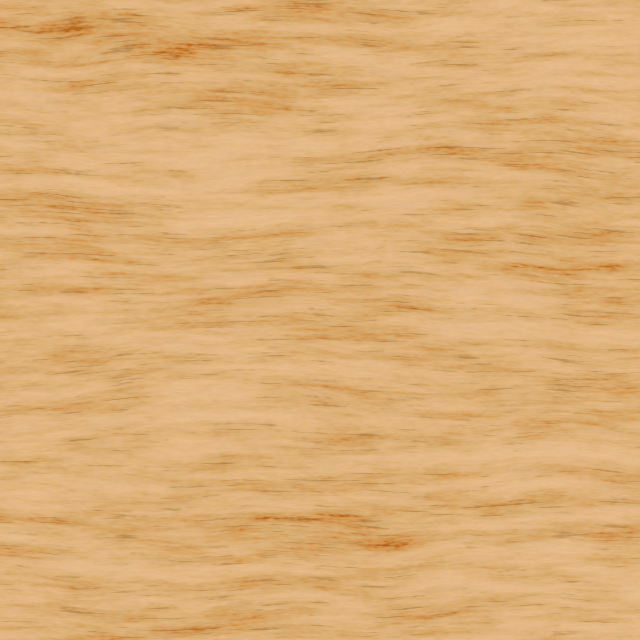
This texture is drawn by a WebGL 2 fragment shader. Its source:

```glsl
#version 300 es
precision highp float;

uniform vec2 u_resolution;
out vec4 outColor;

#define STREAK_SCALE vec2(4.6, 40.0)
#define PATCH_SCALE vec2(1.6, 8.0)
#define FIBRE_SCALE vec2(9.0, 235.0)
#define PORE_SCALE vec2(13.0, 260.0)
#define MOTTLE_SCALE vec2(110.0, 230.0)
#define WAVE_SCALE vec2(2.4, 3.2)
#define WAVE_HEIGHT 0.026
#define STREAK_GAIN 2.2
#define PATCH_GAIN 1.5
#define FIBRE_GAIN 1.2
#define PORE_DEPTH 0.13
#define OCTAVE_STEP vec2(2.6, 2.03)

// Pale wood through to burnt orange, in even steps of tone
const int TONES = 8;
const vec3 WOOD[TONES] = vec3[TONES](
    vec3(0.908, 0.732, 0.542),
    vec3(0.890, 0.713, 0.510),
    vec3(0.866, 0.692, 0.467),
    vec3(0.845, 0.662, 0.422),
    vec3(0.838, 0.630, 0.372),
    vec3(0.820, 0.580, 0.315),
    vec3(0.780, 0.510, 0.230),
    vec3(0.720, 0.410, 0.110));

// Unit gradient for a lattice cell
vec2 cellGradient(vec2 cell) {
    uvec2 q = uvec2(ivec2(cell)) * uvec2(1597u, 3571u);
    uint h = (q.x ^ (q.y << 7)) + q.y;
    h = (h ^ (h >> 15)) * 73244475u;
    h = (h ^ (h >> 13)) * 73244475u;
    h ^= h >> 16;
    float angle = float(h & 65535u) / 65536.0 * 6.28319;
    return vec2(cos(angle), sin(angle));
}

float gradientNoise(vec2 p) {
    vec2 cell = floor(p);
    vec2 f = p - cell;
    vec2 w = f * f * f * (f * (f * 6.0 - 15.0) + 10.0);
    vec2 e = vec2(0.0, 1.0);
    float a = dot(cellGradient(cell), f);
    float b = dot(cellGradient(cell + e.yx), f - e.yx);
    float c = dot(cellGradient(cell + e.xy), f - e.xy);
    float d = dot(cellGradient(cell + e.yy), f - e.yy);
    return mix(mix(a, b, w.x), mix(c, d, w.x), w.y);
}

// Finer octaves are less stretched, which frays the streak edges
float fractalNoise(vec2 p, int octaves, float gain) {
    float sum = 0.0;
    float amplitude = 1.0;
    for (int i = 0; i < octaves; i++) {
        sum += amplitude * gradientNoise(p);
        p = p * OCTAVE_STEP + vec2(17.3, 41.7);
        amplitude *= gain;
    }
    return sum;
}

vec3 woodColor(float tone) {
    float t = clamp(tone, 0.0, float(TONES) - 1.001);
    int i = int(t);
    return mix(WOOD[i], WOOD[i + 1], fract(t));
}

void main() {
    vec2 uv = gl_FragCoord.xy / u_resolution.y;

    // Gentle undulation of the grain
    vec2 p = uv;
    p.y += WAVE_HEIGHT * fractalNoise(uv * WAVE_SCALE + 5.2, 2, 0.4);

    // Broad patches, ragged streaks and fine fibres
    float patches = fractalNoise(p * PATCH_SCALE + 31.0, 3, 0.55);
    float streaks = fractalNoise(p * STREAK_SCALE + 73.0, 4, 0.7);
    float fibres = gradientNoise(p * FIBRE_SCALE + 11.0);
    float mottle = gradientNoise(p * MOTTLE_SCALE + 57.0);
    float grain = PATCH_GAIN * patches + STREAK_GAIN * streaks
                + FIBRE_GAIN * fibres + 0.7 * mottle;
    vec3 color = woodColor(1.95 + 1.35 * grain + 0.15 * grain * grain);

    // Thin dark pores, denser where the grain is dark
    float pore = gradientNoise(p * PORE_SCALE + 97.0);
    float line = smoothstep(0.2, 0.45, pore) * smoothstep(-0.9, 1.2, grain);
    color *= 1.0 - PORE_DEPTH * line * vec3(0.9, 1.0, 1.25);

    // Faint surface unevenness
    color *= 1.0 + 0.03 * mottle + 0.035 * fibres;
    outColor = vec4(color, 1.0);
}
```
